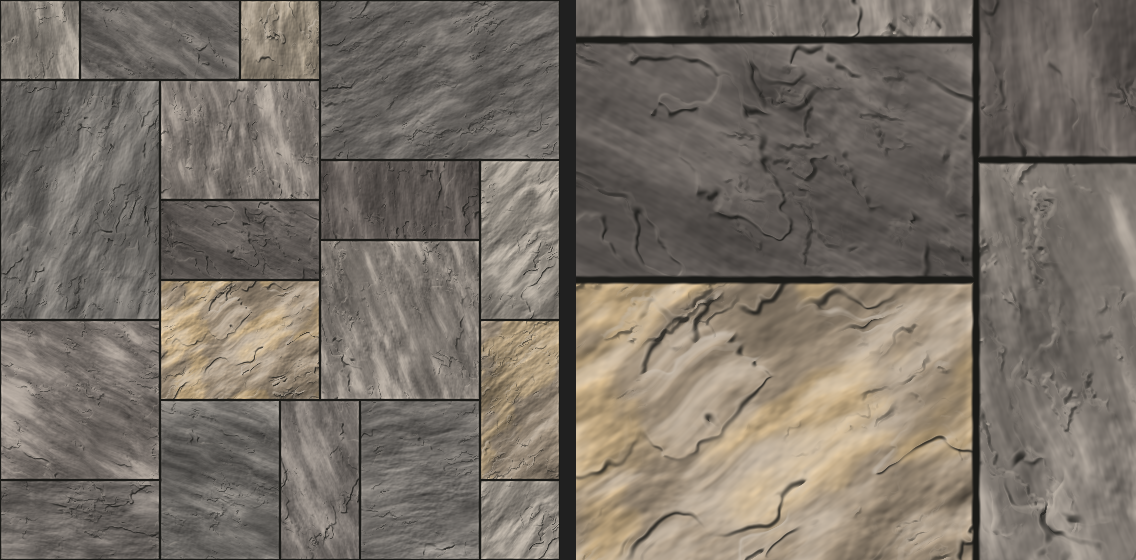
Left: the whole. Right: its middle third, enlarged.
A three.js fragment shader for this texture:

```glsl
varying vec2 vUv;

const float GRID = 14.0;            // layout units across the canvas
const float JOINT_WIDTH = 0.027;    // half a joint, in layout units
const float LEDGES = 4.5;           // cleft layers per unit of height
const float CRACK_WIDTH = 0.021;
const float STREAK_CONTRAST = 0.62;
const float BLOTCH_CONTRAST = 0.65;
const float EMBOSS = 0.62;
const float GRIT_EMBOSS = 0.27;
const vec2 LIGHT = vec2(-0.6, 0.8);

const vec3 JOINT = vec3(0.10, 0.10, 0.09);
const vec3 UMBER = vec3(0.365, 0.34, 0.325);
const vec3 SLATE = vec3(0.415, 0.405, 0.39);
const vec3 MAUVE = vec3(0.48, 0.45, 0.43);
const vec3 ASH = vec3(0.56, 0.535, 0.50);
const vec3 SAND = vec3(0.69, 0.60, 0.46);
const vec3 PALE = vec3(0.80, 0.76, 0.71);

struct Slab { vec4 box; float tone; float grain; };

float hash(vec2 p) {
  return fract(sin(dot(p, vec2(127.1, 311.7))) * 43758.5453);
}

float noise(vec2 p) {
  vec2 i = floor(p), f = fract(p);
  f = f * f * (3.0 - 2.0 * f);
  return mix(mix(hash(i), hash(i + vec2(1.0, 0.0)), f.x),
             mix(hash(i + vec2(0.0, 1.0)), hash(i + 1.0), f.x), f.y);
}

float fbm(vec2 p) {
  float sum = 0.0, amp = 0.533;
  for (int i = 0; i < 4; i++) {
    sum += amp * noise(p);
    p = p * 2.03 + vec2(17.3, 9.1);
    amp *= 0.5;
  }
  return sum;
}

// Cut a band of paving along its long side into up to three slabs
void band(vec2 p, vec4 box, vec2 cuts, vec3 tones, vec3 grains, inout Slab slab) {
  if (any(lessThan(p, box.xy)) || any(greaterThan(p, box.zw))) return;
  vec2 size = box.zw - box.xy;
  vec2 axis = size.x > size.y ? vec2(1.0, 0.0) : vec2(0.0, 1.0);
  vec2 past = step(cuts, vec2(dot(p - box.xy, axis)));
  vec3 pick = vec3(1.0 - past.x, past.x - past.y, past.y);
  float lo = dot(pick, vec3(0.0, cuts));
  float hi = dot(pick, vec3(cuts, dot(size, axis)));
  slab.box = vec4(mix(box.xy, box.xy + lo, axis), mix(box.zw, box.xy + hi, axis));
  slab.tone = dot(pick, tones);
  slab.grain = dot(pick, grains);
}

// Interlocking bands: box, cuts, tones, grain angles
Slab paving(vec2 p) {
  Slab s = Slab(vec4(0.0, 0.0, GRID, GRID), 1.0, 0.0);
  band(p, vec4(0, 12, 8, 14), vec2(2, 6), vec3(2.9, 0.6, 3.3), vec3(1.7, -0.6, 1.5), s);
  band(p, vec4(8, 10, 14, 14), vec2(6, 6), vec3(0.7), vec3(0.45), s);
  band(p, vec4(0, 0, 4, 12), vec2(2, 6), vec3(1.6, 2.1, 0.9), vec3(-0.1, -0.55, 1.2), s);
  band(p, vec4(4, 4, 8, 12), vec2(3, 5), vec3(4.0, 0.2, 2.3), vec3(0.6, -0.5, 1.75), s);
  band(p, vec4(8, 4, 12, 10), vec2(4, 6), vec3(2.5, 0.0, 0.0), vec3(1.9, 1.6, 1.6), s);
  band(p, vec4(12, 0, 14, 10), vec2(2, 6), vec3(2.9, 3.8, 3.0), vec3(0.9, 0.7, 0.8), s);
  band(p, vec4(4, 0, 12, 4), vec2(3, 5), vec3(1.1, 1.7, 1.2), vec3(-0.35, -1.2, 0.15), s);
  return s;
}

vec3 stoneColour(float tone) {
  vec3 c = mix(UMBER, SLATE, clamp(tone, 0.0, 1.0));
  c = mix(c, MAUVE, clamp(tone - 1.0, 0.0, 1.0));
  c = mix(c, ASH, clamp(tone - 2.0, 0.0, 1.0));
  return mix(c, SAND, clamp(tone - 3.0, 0.0, 1.0));
}

float streaks(vec2 q) {
  return fbm(q * vec2(1.5, 5.5) + 0.8 * noise(q * 1.7));
}

float grit(vec2 q) {
  return 0.6 * noise(q * vec2(9.0, 13.0)) + 0.4 * noise(q * vec2(17.0, 23.0) + 7.0);
}

// Warped height of the cleft layers
float layers(vec2 q) {
  vec2 warp = vec2(fbm(q * 1.6), fbm(q * 1.6 + 31.7)) - 0.5;
  return fbm((q + 0.9 * warp) * vec2(0.5, 1.15));
}

// Broken ledge lines: x is shadow, y is lit edge
vec2 clefts(vec2 q, vec2 light, float scale) {
  vec2 e = vec2(0.02, 0.0);
  vec2 r = q * scale;
  float height = layers(r);
  vec2 grad = vec2(layers(r + e.xy) - height, layers(r + e.yx) - height) / e.x;
  float steep = length(grad) + 0.03;
  float dist = (fract(height * LEDGES) - 0.5) / (LEDGES * steep * scale);
  float facing = dot(grad, light) / steep;
  float width = CRACK_WIDTH * (0.35 + 1.1 * noise(q * 3.1 + 5.0));
  float broken = smoothstep(0.45, 0.62, fbm(r * 0.8 + 53.0)) * smoothstep(0.1, 0.5, noise(q * 4.0));
  float core = exp(-dist * dist / (width * width));
  float rim = exp(-pow(dist / width - 1.8, 2.0));
  return broken * vec2(core * clamp(facing + 0.3, 0.0, 1.0),
                       core * clamp(0.1 - facing, 0.0, 1.0) + 0.3 * rim);
}

void main() {
  vec2 p = vUv * GRID;
  Slab slab = paving(p);
  float c = cos(slab.grain), s = sin(slab.grain);
  mat2 turn = mat2(c, -s, s, c);
  vec2 q = turn * p + 40.0 * hash(slab.box.xy + 3.7);
  vec2 light = turn * LIGHT;
  float paleness = smoothstep(1.2, 2.8, slab.tone);

  // Tone: streaks, blotches and embossed grain
  float streak = streaks(q);
  float blotch = fbm(q * vec2(0.6, 1.0) + 71.0);
  float slope = streaks(q - light * 0.022) - streaks(q + light * 0.022);
  float pits = grit(q - light * 0.018) - grit(q + light * 0.018);
  float rough = 0.45 + 1.1 * noise(q * 1.3 + 23.0);
  vec3 col = stoneColour(slab.tone);
  float stain = smoothstep(0.48, 0.58, fbm(q * vec2(0.7, 1.1) + 13.0));
  col = mix(col, UMBER * 1.3, 0.55 * stain * smoothstep(3.1, 3.7, slab.tone));
  col *= 1.0 + STREAK_CONTRAST * (streak - 0.5) + BLOTCH_CONTRAST * (blotch - 0.5)
       - rough * (EMBOSS * slope + GRIT_EMBOSS * pits);
  float bloom = smoothstep(0.5, 0.72, 0.55 * streak + 0.45 * blotch);
  col = mix(col, PALE, bloom * (0.12 + 0.4 * paleness));

  // Coarse ledges, then finer chipped ones
  vec2 cleft = clefts(q, light, 0.9) + 0.7 * clefts(q + 11.0, light, 2.1);
  col = mix(col, PALE, min(cleft.y, 1.0) * (0.25 + 0.4 * paleness));
  col = mix(col, JOINT, 0.8 * min(cleft.x, 1.0));

  // Joints with a faint worn edge
  vec2 inset = min(p - slab.box.xy, slab.box.zw - p);
  float edge = min(inset.x, inset.y) + 0.01 * (noise(p * 9.0) - 0.5);
  col *= 1.0 + 0.08 * smoothstep(0.10, 0.05, edge);
  col = mix(JOINT, col, smoothstep(JOINT_WIDTH - 0.012, JOINT_WIDTH + 0.018, edge));

  gl_FragColor = vec4(clamp(col, 0.0, 1.0), 1.0);
}
```
